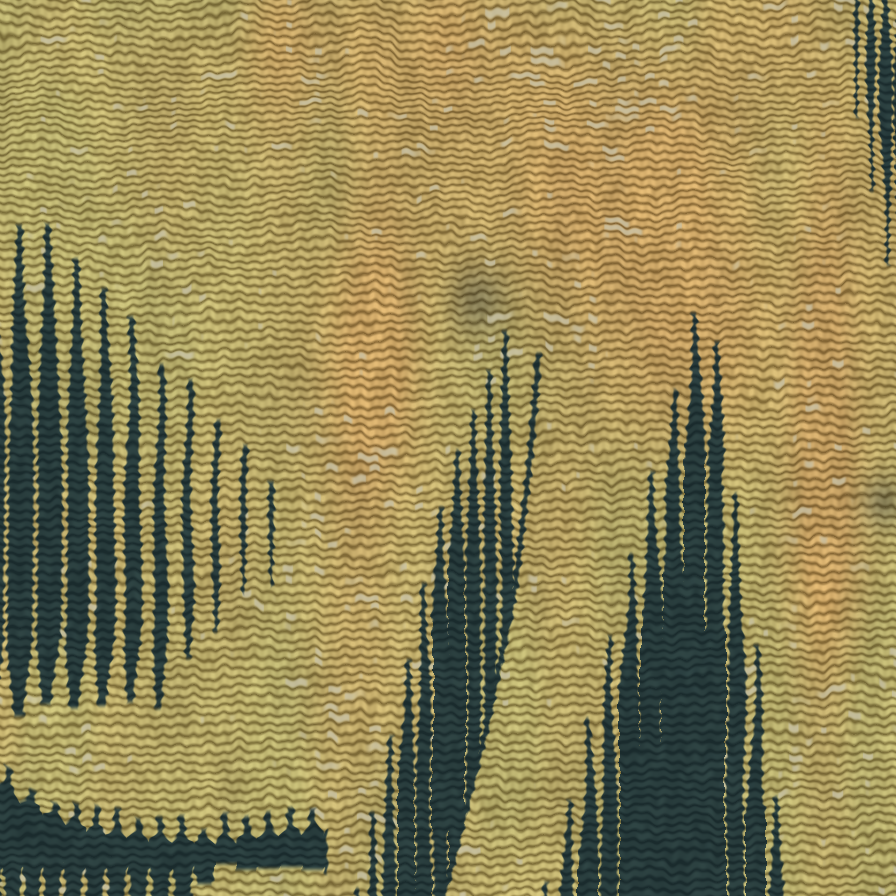
A Shadertoy shader for this texture:

```glsl
// Ribbed golden cloth with frayed, dark teal plumes woven into it.
// Each plume is a row of repeated upright strands whose length and width
// follow simple profiles; wavy weft ribs and hashed flecks shade the whole.

#define RIBS 96.0
#define WARPS 118.0
#define SOFT 0.0016
#define WIGGLE 0.0012
#define FLECKS 0.10
#define CREST vec3(0.79, 0.72, 0.48)
#define VALLEY vec3(0.49, 0.42, 0.23)
#define SILVER vec3(0.78, 0.76, 0.66)
#define TEAL_DARK vec3(0.09, 0.16, 0.175)
#define TEAL_LIGHT vec3(0.17, 0.26, 0.265)

const float TAU = 6.2831853;

float hash(vec2 p) {
    vec3 q = fract(p.xyx * 0.1031);
    q += dot(q, q.yzx + 33.33);
    return fract((q.x + q.y) * q.z);
}

float noise(vec2 p) {
    vec2 i = floor(p), f = fract(p);
    f = f * f * (3.0 - 2.0 * f);
    return mix(mix(hash(i), hash(i + vec2(1, 0)), f.x),
               mix(hash(i + vec2(0, 1)), hash(i + vec2(1, 1)), f.x), f.y);
}

float spot(vec2 p, vec2 centre, vec2 size) {
    vec2 d = (p - centre) / size;
    return exp(-dot(d, d));
}

float inside(float d) { return 1.0 - smoothstep(-SOFT, SOFT, d); }

// Centre of the strand that holds x
float strandCentre(float x, float origin, float pitch) {
    return origin + pitch * (floor((x - origin) / pitch) + 0.5);
}

// One strand: fill is its share of the pitch, depth the distance from its tip
float strand(float x, float c, float pitch, float fill, float depth, float bead) {
    return inside(abs(x - c) - 0.5 * pitch * fill - bead) * smoothstep(0.0, 0.008, depth);
}

// Some slits between strands stay open deep inside a plume
float slitLimit(float c, float y) {
    return mix(1.25, 0.84, smoothstep(0.52, 0.6, noise(vec2(c * 431.0, y * 5.0))));
}

float leftComb(vec2 p, float bead) {
    float pitch = 0.0312, c = strandCentre(p.x, 0.0075, pitch);
    float k = (c - 0.023) / pitch;
    float jitter = hash(vec2(k + 5.5, 3.0)) - 0.5;
    float top = min(0.785 - 0.035 * k, 0.76) + 0.025 * jitter;
    float bottom = 0.205 + 0.14 * smoothstep(4.0, 9.0, k) + 0.03 * jitter;
    float thick = mix(0.88, 0.25, smoothstep(0.0, 9.0, k));
    float fill = mix(0.2, thick, smoothstep(0.0, 0.27, top - p.y));
    fill *= mix(0.4, 1.0, smoothstep(0.0, 0.09, p.y - bottom));
    float ends = min(top - p.y, p.y - bottom);
    return strand(p.x, c, pitch, fill, ends, bead) * step(k, 9.4);
}

float middlePlume(vec2 p, float bead) {
    float pitch = 0.0185, c = strandCentre(p.x, 0.40875, pitch);
    float top = min(0.153 + 4.6 * (c - 0.43), 0.479 + 2.4 * (c - 0.501));
    float thick = min(slitLimit(c, p.y), mix(1.25, 0.74, smoothstep(0.51, 0.54, c)));
    float fill = mix(0.26, thick, smoothstep(0.0, 0.2, top - p.y));
    float rim = 0.497 + 0.30 * p.y - 0.2 * p.y * p.y;
    float strands = strand(p.x, c, pitch, fill, top - p.y, bead);
    strands *= inside(p.x - rim) * step(c, 0.575);
    float rimStroke = strand(p.x, rim - 0.003, 0.008, 0.75, 0.61 - p.y, bead);
    return max(strands, rimStroke);
}

float rightPlume(vec2 p, float bead) {
    float pitch = 0.0235, c = strandCentre(p.x, 0.62225, pitch), d = c - 0.785;
    float top = min(0.655, d < 0.0 ? 0.70 + 3.9 * d : 0.72 - 7.2 * d);
    float fill = mix(0.2, slitLimit(c, p.y), smoothstep(0.0, 0.24, top - p.y));
    return strand(p.x, c, pitch, fill, top - p.y, bead);
}

float cornerFringe(vec2 p, float bead) {
    float pitch = 0.0175, c = strandCentre(p.x, 0.9463, pitch);
    float depth = p.y - (0.865 - 4.7 * (c - 0.955));
    float fill = mix(0.2, 0.95, smoothstep(0.04, 0.2, depth) * smoothstep(1.03, 0.9, p.y));
    return strand(p.x, c, pitch, fill, depth, bead) * step(0.945, c);
}

float lowerBand(vec2 p, float bead) {
    float pitch = 0.024, c = strandCentre(p.x, 0.0, pitch), j = hash(vec2(c * 97.0, 8.0));
    float crest = 0.055 + 0.07 * exp(-14.0 * p.x) + 0.015 * smoothstep(0.22, 0.36, p.x);
    float tip = crest + 0.018 + 0.02 * j;
    float hang = mix(-0.05, 0.012 + 0.02 * j, smoothstep(0.17, 0.24, c));
    float fill = mix(1.25, 0.28, smoothstep(-0.006, 0.012, p.y - crest));
    fill *= mix(0.6, 1.0, smoothstep(0.015, 0.045, p.y));
    return strand(p.x, c, pitch, fill, min(tip - p.y, p.y - hang), bead) * inside(p.x - 0.364);
}

void mainImage(out vec4 fragColor, in vec2 fragCoord) {
    vec2 p = fragCoord / iResolution.xy;

    // Wavy weft ribs, more disturbed towards the top
    float upper = smoothstep(0.6, 0.95, p.y);
    float r = p.y * RIBS + 12.0 * upper * (p.y - 0.6);
    r += mix(0.8, 2.2, upper) * (noise(p * vec2(22.0, 13.0)) - 0.5);
    r += 0.7 * (noise(p * vec2(60.0, 35.0)) - 0.5) + 0.12 * sin(p.x * WARPS * TAU * 0.5);
    float wave = cos(TAU * r), row = floor(r + 0.5);
    float rib = 0.5 + 0.5 * wave;
    rib = 1.0 - (1.0 - rib) * (1.0 - rib);
    float grain = noise(vec2(p.x * 130.0, row * 3.7)) - 0.5;
    float warp = cos(TAU * p.x * WARPS + 3.14 * row);

    // Gold cloth with warm and green regions
    float light = clamp(rib * 0.88 + 0.05 + 0.38 * grain + 0.07 * warp, 0.0, 1.1);
    vec3 cloth = mix(VALLEY, CREST, light);
    float warm = spot(p, vec2(0.72, 0.76), vec2(0.22, 0.25)) + spot(p, vec2(0.41, 0.55), vec2(0.06, 0.3));
    warm += spot(p, vec2(0.92, 0.42), vec2(0.04, 0.35)) + 0.6 * spot(p, vec2(0.35, 0.95), vec2(0.3, 0.1));
    warm += 0.7 * (noise(p * vec2(16.0, 5.0)) - 0.5);
    cloth *= mix(vec3(0.97, 1.015, 0.96), vec3(1.07, 0.96, 0.90), clamp(warm, 0.0, 1.0));
    cloth *= 0.95 + 0.10 * noise(p * vec2(35.0, 9.0));
    float stain = spot(p, vec2(0.535, 0.665), vec2(0.03, 0.04)) + spot(p, vec2(0.985, 0.44), vec2(0.025, 0.03));
    cloth = mix(cloth, cloth * vec3(0.72, 0.74, 0.82), clamp(stain, 0.0, 1.0));

    // Silvery worn threads
    float worn = smoothstep(0.35, 0.75, noise(p * vec2(11.0, 8.0) + 4.0)) + spot(p, vec2(0.5, 0.9), vec2(0.25, 0.07));
    float fleck = smoothstep(1.0 - FLECKS, 1.0, noise(vec2(p.x * 62.0, row * 5.3 + 0.5) + 9.0) + 0.14 * worn);
    cloth = mix(cloth, SILVER, 0.75 * fleck * rib);

    // Dark strands step sideways from rib to rib
    vec2 q = p;
    q.x += WIGGLE * sin(TAU * r * 0.5) + 0.006 * (noise(vec2(p.x * 14.0, p.y * 9.0)) - 0.5);
    float bead = -0.0009 * wave;
    float dark = max(max(leftComb(q, bead), middlePlume(q, bead)), max(rightPlume(q, bead), cornerFringe(q, bead)));
    dark = max(dark, lowerBand(q, bead));
    vec3 teal = mix(TEAL_DARK, TEAL_LIGHT, clamp(0.75 * rib + 0.5 * grain, 0.0, 1.0));

    fragColor = vec4(mix(cloth, teal, dark * 0.97), 1.0);
}
```
